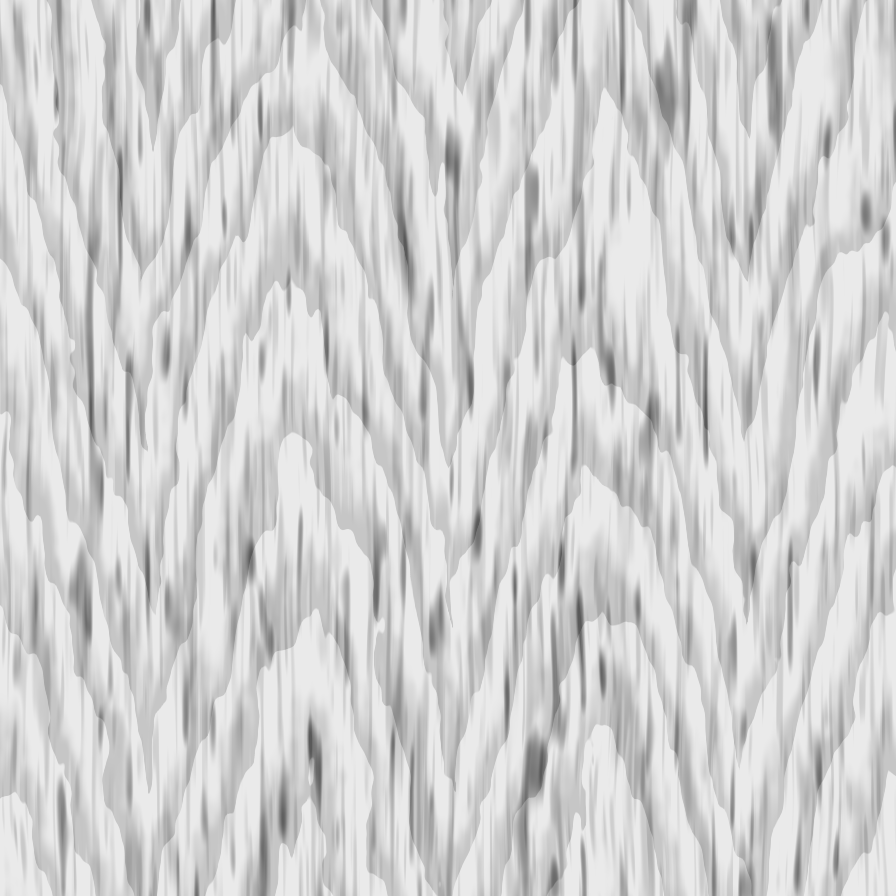
This texture is drawn by a Shadertoy shader. Its source:

```glsl
const float PAPER_WHITE = 0.918;
const float GRAIN_GRAY = 0.775;
const float ARCHES = 3.0;
const float RING_SPACING = 0.18;
const float ARCH_RINGS = 3.0;

float hash(vec2 p) {
    vec3 q = fract(p.xyx * vec3(0.1031, 0.1030, 0.0973));
    q += dot(q, q.yzx + 33.33);
    return fract((q.x + q.y) * q.z);
}

float noise(vec2 p) {
    vec2 cell = floor(p);
    vec2 f = fract(p);
    f = f * f * (3.0 - 2.0 * f);
    float low = mix(hash(cell), hash(cell + vec2(1, 0)), f.x);
    float high = mix(hash(cell + vec2(0, 1)), hash(cell + vec2(1, 1)), f.x);
    return mix(low, high, f.y);
}

// Smooth noise along one fibre, shifted by a random length
float fibre(float column, float y) {
    y += 17.0 * hash(vec2(column, 7.3));
    float f = fract(y);
    float cell = floor(y);
    return mix(hash(vec2(column, cell)), hash(vec2(column, cell + 1.0)),
               f * f * (3.0 - 2.0 * f));
}

// Neighbouring fibres blended into long vertical streaks
float strands(vec2 p, vec2 frequency, float seed) {
    p = p * frequency + seed;
    float column = floor(p.x);
    return mix(fibre(column, p.y), fibre(column + 1.0, p.y),
               smoothstep(0.0, 1.0, fract(p.x)));
}

// Growth ring number: rounded peaks above pointed valleys
float ringField(vec2 p) {
    float sway = 0.035 * (noise(p * vec2(7.0, 5.0) + 4.0) - 0.5)
               + 0.014 * (noise(p * vec2(24.0, 12.0) + 19.0) - 0.5);
    float side = 2.0 * abs(fract((p.x + sway) * ARCHES + 0.5) - 0.5);
    float drop = pow(side, 1.3);
    float rings = (1.0 - p.y) / RING_SPACING - ARCH_RINGS * drop + 0.2;
    rings += 0.65 * (noise(p * vec2(9.0, 5.0) + 31.0) - 0.5);
    rings += 0.30 * (noise(p * vec2(40.0, 16.0) + 53.0) - 0.5);
    rings += 0.22 * (strands(p, vec2(95.0, 14.0), 11.0) - 0.5);
    return rings + 0.12 * (noise(p * vec2(110.0, 60.0) + 71.0) - 0.5);
}

// Each ring fades slowly to gray, then ends in a crisp edge
float ringShade(float rings, float softening) {
    float edge = clamp(fwidth(rings), 0.02, 0.2);
    float phase = fract(rings);
    float fade = smoothstep(0.40, 0.84, phase + softening);
    return fade * (1.0 - smoothstep(1.0 - edge, 1.0, phase));
}

void mainImage(out vec4 fragColor, in vec2 fragCoord) {
    vec2 p = fragCoord / iResolution.xy;

    // Streaks bend slightly along their length
    vec2 bent = p + vec2(0.006 * noise(p * vec2(12.0, 9.0)), 0.0);
    float fine = strands(bent, vec2(230.0, 13.0), 40.0);
    float medium = strands(bent, vec2(140.0, 10.0), 90.0);
    float bold = strands(bent, vec2(95.0, 11.0), 150.0);

    // Arched rings with pale streaks running through them
    float shade = ringShade(ringField(p), 0.28 * (medium - 0.5));
    shade *= 1.0 - 0.45 * smoothstep(0.68, 0.95, 1.0 - fine);
    float tone = mix(PAPER_WHITE, GRAIN_GRAY, shade);

    // Thin fibres and a few dark pores
    tone -= 0.11 * smoothstep(0.60, 0.95, fine);
    tone -= 0.13 * smoothstep(0.64, 0.98, medium);
    tone -= 0.36 * smoothstep(0.73, 1.0, bold);

    fragColor = vec4(vec3(clamp(tone, 0.35, PAPER_WHITE)), 1.0);
}
```
